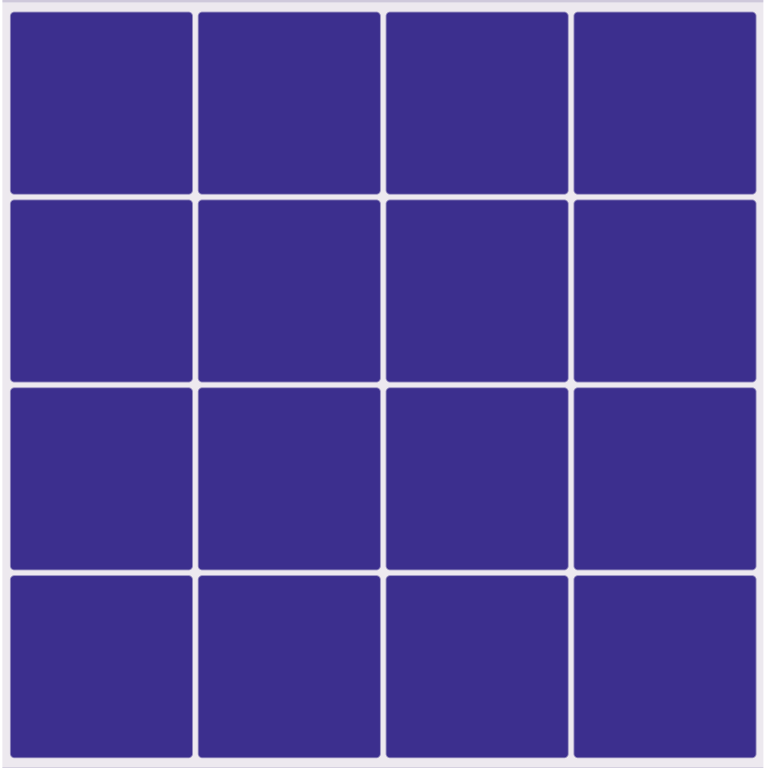
Reproduce this pattern procedurally as a Shadertoy shader.

```glsl
// Four by four grid of rounded violet tiles with pale joints and a thin worn rim.
#define TILES 4.0
#define PITCH 0.2446
#define JOINT 0.0074
#define CORNER 0.0053
#define GRID_CENTRE vec2(0.5016, 0.4988)
#define RIM_LEFT 0.0031
#define RIM_RIGHT 0.0008
#define RIM_TOP 0.0031
#define RIM_BOTTOM 0.0010
#define TILE_COLOUR vec3(0.234, 0.186, 0.556)
#define JOINT_COLOUR vec3(0.930, 0.912, 0.938)
#define SHADE_COLOUR vec3(0.810, 0.790, 0.860)

float roundedBox(vec2 p, vec2 halfSize, float radius) {
    vec2 q = abs(p) - halfSize + radius;
    return length(max(q, 0.0)) + min(max(q.x, q.y), 0.0) - radius;
}

// Coverage of the region where the distance is negative.
float coverage(float dist, float softness) {
    return clamp(0.5 - dist / softness, 0.0, 1.0);
}

void mainImage(out vec4 fragColor, in vec2 fragCoord) {
    float pixel = 1.0 / iResolution.y;
    vec2 canvas = iResolution.xy * pixel;
    vec2 pos = fragCoord * pixel;

    // Nearest tile of the finite grid
    vec2 gridPos = (pos - GRID_CENTRE * canvas) / PITCH;
    vec2 cell = clamp(floor(gridPos), -0.5 * TILES, 0.5 * TILES - 1.0);
    vec2 local = (gridPos - cell - 0.5) * PITCH;
    float tileDist = roundedBox(local, vec2(0.5 * (PITCH - JOINT)), CORNER);

    // Shaded rim above and below, bright rim at the sides
    float shade = max(coverage(canvas.y - pos.y - RIM_TOP, pixel),
                      coverage(pos.y - RIM_BOTTOM, pixel));
    float bright = max(coverage(pos.x - RIM_LEFT, pixel),
                       coverage(canvas.x - pos.x - RIM_RIGHT, pixel));

    vec3 colour = mix(JOINT_COLOUR, SHADE_COLOUR, shade);
    colour = mix(colour, vec3(1.0), bright);

    // Tiles, with slightly soft edges
    float softness = max(1.2 * pixel, 0.0024);
    colour = mix(colour, TILE_COLOUR, coverage(tileDist, softness));
    fragColor = vec4(colour, 1.0);
}
```
